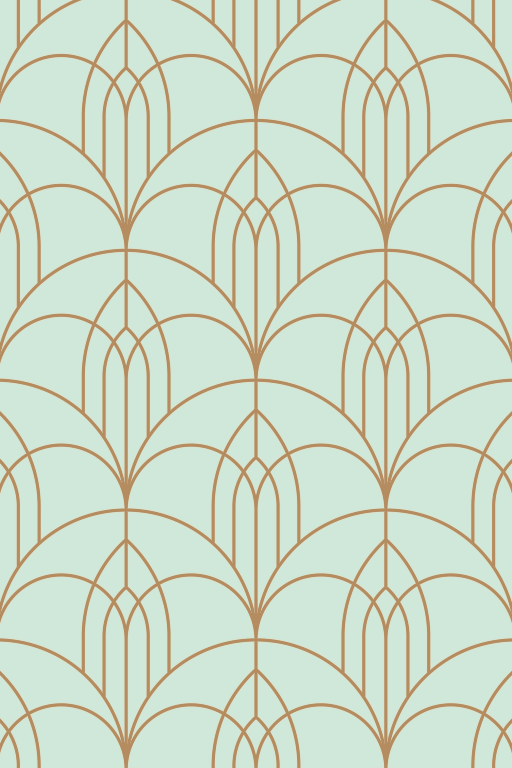
A Shadertoy shader for this pattern:

```glsl
// Art-deco scale pattern: overlapping round scales in staggered rows, each holding
// a stem, two small half circles and two nested pointed arches with straight legs.
// Every pixel is folded into the scale that owns it, then measured to its lines.

#define SCALE_RADIUS 0.1691   // in canvas heights; also the row spacing
#define APEX_HEIGHT 0.505     // height of the central scale's apex
#define LINE_HALF 0.0122      // half line width, in scale radii
#define HALO_WIDTH 0.012      // soft warm rim beside the lines
#define ARCH_BASE 0.03        // height where the arch legs turn straight
#define OUTER_HALF 0.33       // half width of the outer arch
#define INNER_HALF 0.17       // half width of the inner arch
#define MINT vec3(0.812, 0.908, 0.852)
#define RIM vec3(0.855, 0.888, 0.800)
#define COPPER vec3(0.710, 0.545, 0.375)

float ring(vec2 p, float radius) {
    return abs(length(p) - radius);
}

// Pointed arch on the mirrored half plane x >= 0, with legs running down
float pointedArch(vec2 p, float halfWidth, float radius) {
    p.y -= ARCH_BASE;
    return p.y > 0.0 ? ring(p + vec2(radius - halfWidth, 0.0), radius)
                     : abs(p.x - halfWidth);
}

// Half circle standing on y = 0, closed off by its end points
float halfCircle(vec2 p, float radius) {
    return p.y > 0.0 ? ring(p, radius) : length(vec2(abs(p.x) - radius, p.y));
}

// Central stem, open between the half-circle feet and the inner arch tip
float stem(vec2 p) {
    float innerRise = sqrt(INNER_HALF * (1.0 - INNER_HALF));
    float tip = ARCH_BASE + innerRise;
    return length(vec2(p.x, max(0.0, min(p.y, tip - p.y))));
}

float patternDistance(vec2 p) {
    // Staggered rows of scale centres
    float row = floor(p.y);
    float shift = mod(row, 2.0);
    vec2 q = vec2(mod(p.x + shift, 2.0) - 1.0, p.y - row);

    // Scale outlines: this row and the tops of the row below
    vec2 m = vec2(abs(q.x), q.y);
    float d = min(ring(m, 1.0), ring(m - vec2(1.0, -1.0), 1.0));

    // Outside the circle the pixel belongs to the scale above
    if (length(q) > 1.0) m = vec2(1.0 - m.x, m.y - 1.0);
    m.x = abs(m.x);

    // Ornament inside the scale
    d = min(d, stem(m));
    d = min(d, halfCircle(m - vec2(0.5, 0.0), 0.5));
    d = min(d, pointedArch(m, OUTER_HALF, 1.0));
    return min(d, pointedArch(m, INNER_HALF, 0.5));
}

void mainImage(out vec4 fragColor, in vec2 fragCoord) {
    float unit = SCALE_RADIUS * iResolution.y;
    vec2 apex = vec2(0.5, APEX_HEIGHT) * iResolution.xy;
    float d = patternDistance((fragCoord - apex) / unit);

    float soft = 0.6 / unit;
    float line = 1.0 - smoothstep(LINE_HALF - soft, LINE_HALF + soft, d);
    float halo = 1.0 - smoothstep(LINE_HALF, LINE_HALF + HALO_WIDTH, d);

    vec3 color = mix(mix(MINT, RIM, halo), COPPER, line);
    fragColor = vec4(color, 1.0);
}
```
